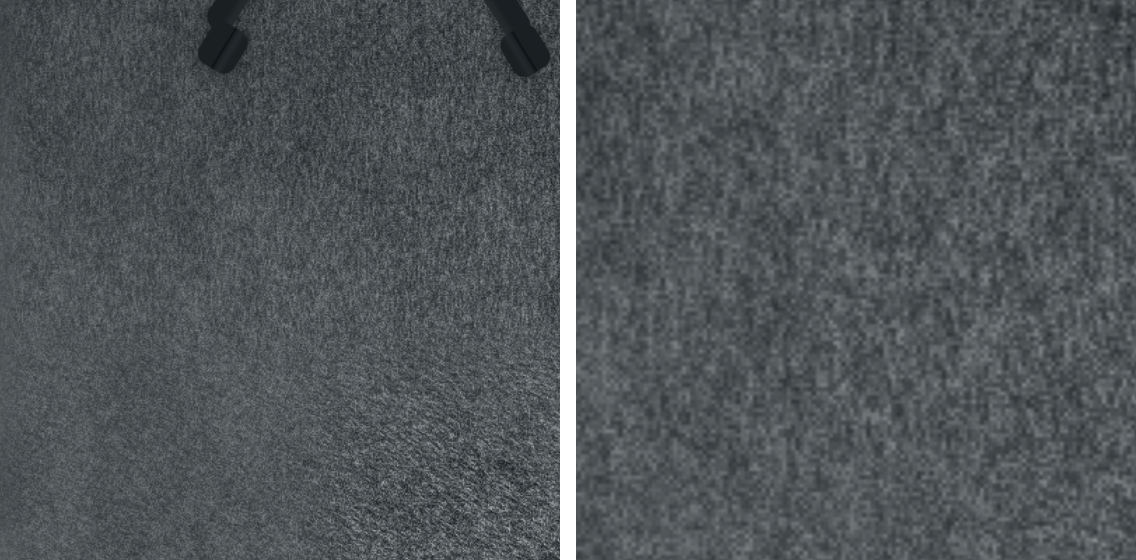
Left: the whole. Right: its middle third, enlarged.
Write a Shadertoy shader that draws this texture.

```glsl
// Dark blue-grey woven carpet with two black chair casters at the top edge.
// Stretched value noise forms the pile: upright above a soft seam, slanted
// below it and coarser to the lower right. Casters are distance functions.

const vec3  TINT         = vec3(-0.018, 0.002, 0.014);
const float BASE_TONE    = 0.308;
const float PATCH_AMOUNT = 0.085;
const float PILE_AMOUNT  = 0.125;
const float GRAIN_AMOUNT = 0.155;
const float BAND_SHARE   = 0.20;
const float SKEW         = 2.6;                 // lifts the brightest fibres
const vec2  PILE_SCALE   = vec2(105.0, 270.0);  // along, across the pile
const vec2  BAND_SCALE   = vec2(15.0, 85.0);
const float GRAIN_SCALE  = 400.0;
const float SEAM_Y       = 0.395;
const float SEAM_X       = 0.60;
const float UPRIGHT      = 1.571;
const float LEANING      = 1.22;
const float SLANTED      = -0.52;
const float CASTER_TILT  = 0.55;
const vec2  CASTER_SIZE  = vec2(0.036, 0.042);
const float CASTER_ROUND = 0.022;
const float LEG_RADIUS   = 0.025;
const float CASTER_TONE  = 0.118;

float hash(vec2 p) {
    vec3 q = fract(vec3(p.xyx) * 0.1031);
    q += dot(q, q.yzx + 33.33);
    return fract((q.x + q.y) * q.z);
}

// Value noise centred on zero
float noise(vec2 p) {
    vec2 i = floor(p), f = fract(p);
    f = f * f * (3.0 - 2.0 * f);
    float low  = mix(hash(i), hash(i + vec2(1, 0)), f.x);
    float high = mix(hash(i + vec2(0, 1)), hash(i + vec2(1, 1)), f.x);
    return mix(low, high, f.y) - 0.5;
}

float fbm(vec2 p) {
    float sum = 0.0, weight = 0.5;
    for (int i = 0; i < 5; i++) {
        sum += weight * noise(p);
        p = p * 2.07 + 17.3;
        weight *= 0.58;
    }
    return sum;
}

vec2 rotate(vec2 p, float angle) {
    float c = cos(angle), s = sin(angle);
    return vec2(c * p.x + s * p.y, c * p.y - s * p.x);
}

// Fine fibres plus faint wider bands running along one direction
float pile(vec2 p, float angle) {
    vec2 q = rotate(p, angle) + 3.0;
    return noise(q * PILE_SCALE) + BAND_SHARE * noise(q * BAND_SCALE);
}

float roundBox(vec2 p, vec2 size, float radius) {
    vec2 d = abs(p) - size + radius;
    return length(max(d, 0.0)) + min(max(d.x, d.y), 0.0) - radius;
}

float carpetTone(vec2 p) {
    float wobble = 0.07 * fbm(p * 9.0);
    float below = 1.0 - smoothstep(SEAM_Y - 0.06, SEAM_Y + 0.03, p.y + wobble);
    float right = smoothstep(SEAM_X - 0.08, SEAM_X + 0.06, p.x + wobble);

    float lower = mix(0.5 * pile(p, LEANING) + 0.65 * pile(p, SLANTED),
                      pile(p, SLANTED), right);
    float fibres = mix(pile(p, UPRIGHT), lower, below);
    float grain = noise(p * GRAIN_SCALE);

    // Contrast grows to the right and most of all in the lower right
    float contrast = mix(0.80, 1.2, smoothstep(0.1, 1.0, p.x));
    contrast += 0.45 * below * right * (1.0 - smoothstep(0.05, 0.42, p.y));
    contrast *= mix(0.6, 1.0, smoothstep(0.0, 0.06, p.x));

    float light = 0.022 - 0.048 * smoothstep(0.35, 1.0, p.y);
    light += 0.012 * smoothstep(0.65, 1.0, p.x);
    light += PATCH_AMOUNT * fbm(p * vec2(9.0, 6.5) + 4.0);
    float detail = contrast * (PILE_AMOUNT * fibres + GRAIN_AMOUNT * grain);
    return BASE_TONE + light + detail + SKEW * detail * abs(detail) * step(0.0, detail);
}

// Draws one caster; side mirrors it, hinge is where the leg meets the wheels
void drawCaster(inout vec3 color, vec2 p, vec2 center, vec2 hinge, float side, float edge) {
    vec2 d = (p - center) * vec2(side, 1.0);
    vec2 local = rotate(d, -CASTER_TILT);
    float wheel = roundBox(local, CASTER_SIZE, CASTER_ROUND);

    vec2 axis = vec2(0.040, 0.062);
    float along = clamp(dot(d - hinge, axis) / dot(axis, axis), 0.0, 1.0);
    vec2 fromAxis = d - hinge - axis * along;
    float leg = length(fromAxis) - LEG_RADIUS;

    float shadow = exp(-max(min(wheel, leg), 0.0) * 70.0);
    color *= 1.0 - 0.2 * shadow;

    float sideLight = smoothstep(0.0, 0.018, fromAxis.x) * smoothstep(-0.024, -0.010, leg);
    float legTone = CASTER_TONE + 0.04 * sideLight;
    color = mix(color, legTone + TINT, 1.0 - smoothstep(-edge, edge, leg));

    // Twin wheels: dark gap between them, dull sheen on the outer face
    float gap = exp(-pow((local.x - 0.002) / 0.0022, 2.0));
    float sheen = exp(-pow((local.x - 0.014) / 0.007, 2.0));
    float wheelTone = CASTER_TONE - 0.05 * gap + 0.035 * sheen;
    color = mix(color, wheelTone + TINT, 1.0 - smoothstep(-edge, edge, wheel));
}

void mainImage(out vec4 fragColor, in vec2 fragCoord) {
    vec2 p = fragCoord / iResolution.y;
    float edge = 1.0 / iResolution.y;
    vec3 color = carpetTone(p) + TINT;
    drawCaster(color, p, vec2(0.398, 0.915), vec2(-0.003, 0.055), 1.0, edge);
    drawCaster(color, p, vec2(0.938, 0.909), vec2(0.016, 0.046), -1.0, edge);
    fragColor = vec4(clamp(color, 0.0, 1.0), 1.0);
}
```
